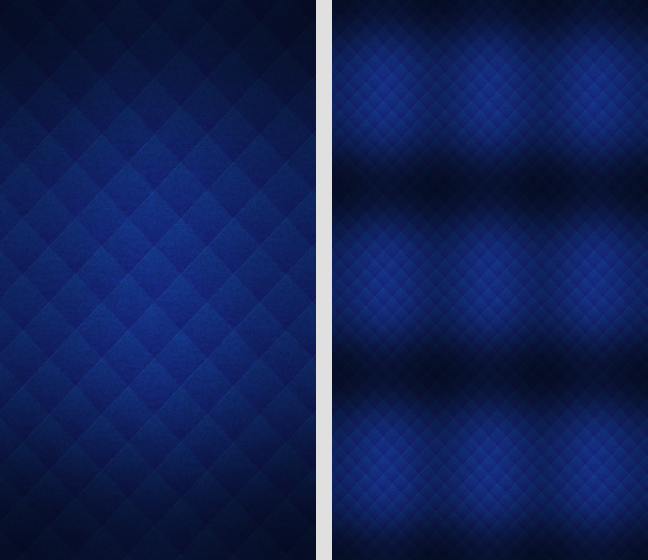
Left, the tile; right, the same tile 3 across and 3 down.
This pattern is drawn by a WebGL 1 fragment shader. Its source:

```glsl
precision highp float;
// Dark blue quilted wall: a lattice of diamonds, each shaded from a lighter top
// to a violet-tinted bottom, edged by hairline seams, with fine woven grain.
// A periodic glow lights the middle; lattice, glow and grain all wrap.

uniform vec2 u_resolution;

const float PI = 3.14159265;
const vec2 REPEATS = vec2(6.0, 10.0);       // diamonds across and down
const vec2 PHASE = vec2(0.06, 0.4);         // lattice offset, in diamonds
const vec3 TOP_BLUE = vec3(0.078, 0.220, 0.535);
const vec3 BOTTOM_BLUE = vec3(0.080, 0.130, 0.460);
const vec3 SEAM_GAIN = vec3(0.48, 0.34, 0.15);
const float SEAM_WIDTH = 0.0014;            // fraction of canvas height
const float SIDE_FALLOFF = 0.25;
const float END_FALLOFF = 0.61;
const float END_POWER = 1.6;
const vec2 GRAIN_CELLS = vec2(216.0, 384.0);
const vec2 STREAK_CELLS = vec2(36.0, 256.0);
const vec2 WEAR_CELLS = vec2(27.0, 48.0);
const float GRAIN_AMOUNT = 0.19;
const float STREAK_AMOUNT = 0.09;

float hash(vec2 p) {
  vec3 q = fract(vec3(p.xyx) * 0.1031);
  q += dot(q, q.yzx + 33.33);
  return fract((q.x + q.y) * q.z);
}

// Value noise that repeats once per canvas.
float wrappedNoise(vec2 uv, vec2 cells) {
  vec2 p = uv * cells;
  vec2 i = floor(p);
  vec2 f = fract(p);
  f = f * f * (3.0 - 2.0 * f);
  vec2 lo = mod(i, cells);
  vec2 hi = mod(i + 1.0, cells);
  float below = mix(hash(lo), hash(vec2(hi.x, lo.y)), f.x);
  float above = mix(hash(vec2(lo.x, hi.y)), hash(hi), f.x);
  return mix(below, above, f.y);
}

// Rising ramp per unit, with its drop spread over one pixel.
vec2 smoothSaw(vec2 x, float pixel) {
  vec2 f = fract(x);
  return f * min(vec2(1.0), (1.0 - f) / pixel);
}

// Bright in the middle, darker at the sides and darkest at both ends.
float glow(vec2 uv) {
  vec2 edge = cos(PI * uv) * cos(PI * uv);
  return (1.0 - SIDE_FALLOFF * edge.x) * (1.0 - END_FALLOFF * pow(edge.y, END_POWER));
}

void main() {
  vec2 uv = gl_FragCoord.xy / u_resolution;

  // Diagonal coordinates: seams lie where either one is whole.
  vec2 p = uv * REPEATS + PHASE;
  vec2 diagonal = vec2(p.x + p.y, p.x - p.y);
  float pixel = length(REPEATS / u_resolution);

  // Shade of each diamond, by height within it.
  vec2 ramp = smoothSaw(diagonal, pixel);
  float height = 0.5 + 0.5 * (ramp.x - ramp.y);
  vec3 color = mix(BOTTOM_BLUE, TOP_BLUE, height);

  // Hairline seams with uneven strength.
  vec2 toSeam = 0.5 - abs(fract(diagonal) - 0.5);
  float distancePx = min(toSeam.x, toSeam.y) / pixel;
  float widthPx = SEAM_WIDTH * u_resolution.y;
  float seam = clamp(0.5 * widthPx + 0.5 - distancePx, 0.0, 1.0) * min(widthPx, 1.0);
  float wear = mix(0.4, 1.0, wrappedNoise(uv, WEAR_CELLS));
  color *= 1.0 + SEAM_GAIN * seam * wear;

  // Woven grain; the horizontal threads show more in the lower halves.
  float grain = wrappedNoise(uv, GRAIN_CELLS) - 0.5;
  float streak = wrappedNoise(uv, STREAK_CELLS) - 0.5;
  color *= 1.0 + GRAIN_AMOUNT * grain + STREAK_AMOUNT * streak * (1.3 - height);

  gl_FragColor = vec4(color * glow(uv), 1.0);
}
```
